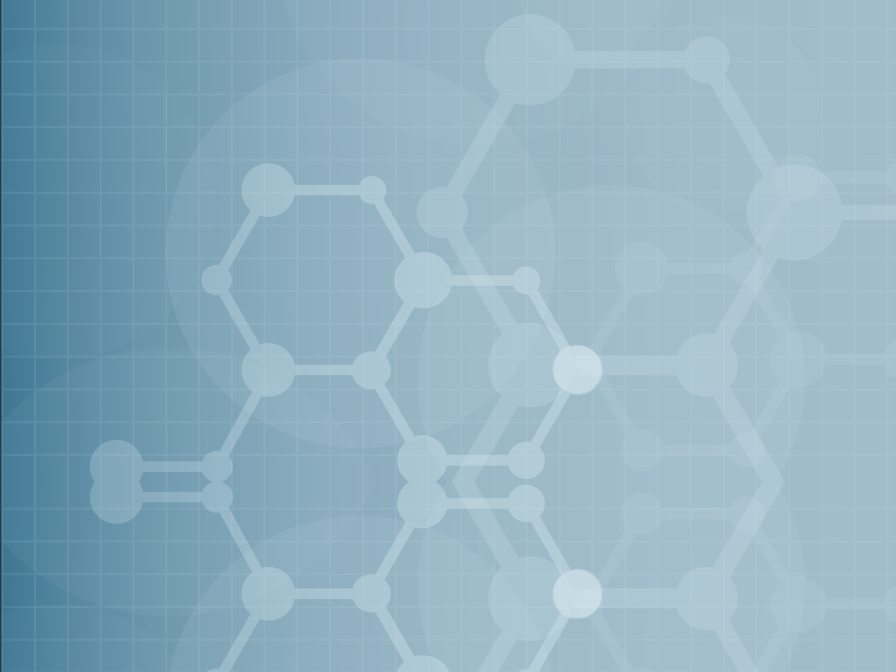
This background is drawn by a Shadertoy shader. Its source:

```glsl
// Pale blue molecule diagrams over a fine grid, reflected in a horizontal axis.
#define HEIGHT 5.76
#define MIRROR_Y 1.63
#define GRID_STEP 0.281
#define GRID_ALPHA 0.10
#define DISC_ALPHA 0.10
#define FAR_ALPHA 0.13
#define BACK_ALPHA 0.25
#define FRONT_ALPHA 0.40
#define DEEP_BLUE vec3(0.235, 0.46, 0.57)
#define MIST_BLUE vec3(0.65, 0.748, 0.802)
#define TINT vec3(0.80, 0.885, 0.915)

float pixelSize;

float cover(float d) {
    return 1.0 - smoothstep(-0.7 * pixelSize, 0.7 * pixelSize, d);
}

float disc(vec2 p, vec2 centre, float radius) {
    return length(p - centre) - radius;
}

float bond(vec2 p, vec2 a, vec2 b, float halfWidth) {
    vec2 ab = b - a;
    float t = clamp(dot(p - a, ab) / dot(ab, ab), 0.0, 1.0);
    return length(p - a - ab * t) - halfWidth;
}

vec2 corner(int i) {
    float angle = float(i) * radians(60.0);
    return vec2(cos(angle), sin(angle));
}

// Hexagon of bonds; atom radii run counterclockwise from the right corner
float ring(vec2 p, vec2 centre, float size, float halfWidth, float atoms[6]) {
    float d = 1e3;
    for (int i = 0; i < 6; i++) {
        vec2 a = centre + size * corner(i);
        vec2 b = centre + size * corner(i + 1);
        d = min(d, bond(p, a, b, halfWidth));
        d = min(d, disc(p, a, atoms[i]));
    }
    return d;
}

float frontMolecule(vec2 p) {
    float d = ring(p, vec2(2.745, 1.73), 0.89, 0.045,
                   float[6](0.24, 0.12, 0.23, 0.13, 0.23, 0.16));
    d = min(d, ring(p, vec2(4.065, 0.955), 0.89, 0.045,
                    float[6](0.21, 0.12, 0.24, 0.16, 0.215, 0.16)));
    // Side chain
    vec2 joint = vec2(1.86, 0.13), tip = vec2(1.0, 0.13);
    d = min(d, bond(p, vec2(2.31, 0.95), joint, 0.045));
    d = min(d, bond(p, joint, tip, 0.045));
    d = min(d, disc(p, joint, 0.135));
    return min(d, disc(p, tip, 0.23));
}

float backMolecule(vec2 p) {
    float d = ring(p, vec2(5.30, 2.31), 1.51, 0.075,
                   float[6](0.41, 0.20, 0.39, 0.22, 0.36, 0.27));
    d = min(d, ring(p, vec2(5.30, -0.31), 1.51, 0.085,
                    float[6](0.08, 0.27, 0.36, 0.08, 0.08, 0.08)));
    return min(d, bond(p, vec2(6.81, 2.31), vec2(8.5, 2.31), 0.065));
}

float farMolecule(vec2 p) {
    float d = ring(p, vec2(5.95, 1.05), 0.90, 0.05,
                   float[6](0.24, 0.14, 0.23, 0.12, 0.18, 0.15));
    return min(d, ring(p, vec2(7.29, 1.83), 0.90, 0.05,
                       float[6](0.10, 0.15, 0.20, 0.14, 0.24, 0.17)));
}

void mainImage(out vec4 fragColor, in vec2 fragCoord) {
    pixelSize = HEIGHT / iResolution.y;
    vec2 p = fragCoord * pixelSize;
    p.y = abs(p.y - MIRROR_Y);
    float across = fragCoord.x / iResolution.x;

    // Horizontal fade, deepest near the mirror axis
    float fade = 1.0 - exp(-3.4 * across - 0.012 * p.y);
    vec3 color = mix(DEEP_BLUE, MIST_BLUE, fade);

    // Large translucent discs: centre, radius, strength
    vec4 discs[7] = vec4[7](
        vec4(3.09, 1.96, 1.67, 1.0), vec4(5.24, 0.88, 1.66, 1.0),
        vec4(1.45, -0.79, 1.94, 0.5), vec4(0.50, 2.40, 1.35, 0.25),
        vec4(4.10, 4.63, 1.75, 0.4), vec4(6.20, 3.15, 0.85, 0.35),
        vec4(5.05, 4.20, 0.60, 0.5));
    for (int i = 0; i < 7; i++) {
        float alpha = DISC_ALPHA * discs[i].w;
        color = mix(color, TINT, alpha * cover(disc(p, discs[i].xy, discs[i].z)));
    }

    // Grid
    vec2 cell = abs(fract((p - vec2(0.02, 0.23)) / GRID_STEP + 0.5) - 0.5) * GRID_STEP;
    float lines = max(cover(cell.x - 0.009), cover(cell.y - 0.009));
    color = mix(color, TINT, GRID_ALPHA * lines);

    // Molecules, far to near
    color = mix(color, TINT, FAR_ALPHA * cover(farMolecule(p)));
    color = mix(color, TINT, BACK_ALPHA * cover(backMolecule(p)));
    float frontAlpha = FRONT_ALPHA * mix(0.65, 1.1, smoothstep(0.1, 0.5, across));
    color = mix(color, TINT, frontAlpha * cover(frontMolecule(p)));

    // Highlighted atom and dark left border
    color = mix(color, vec3(0.86, 0.92, 0.94), 0.4 * cover(disc(p, vec2(4.945, 0.965), 0.21)));
    color *= 1.0 - 0.5 * cover(fragCoord.x * pixelSize - 0.012);

    fragColor = vec4(color, 1.0);
}
```
